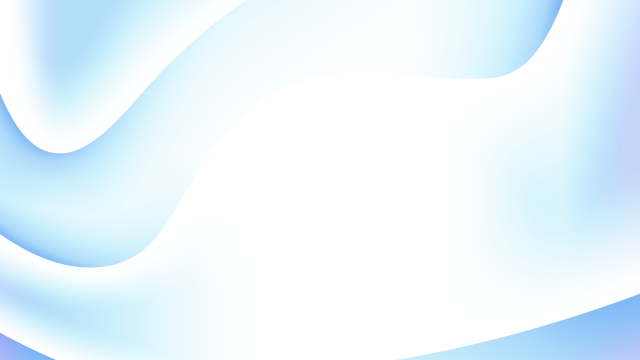
This background is drawn by a Shadertoy shader. Its source:

```glsl
// Soft white and sky-blue waves: overlapping curved sheets with glowing edges.

// Cubic through two knots (x, height, slope); straight beyond b. Returns height and slope.
vec2 hermite(float x, vec3 a, vec3 b) {
    if (x > b.x) return vec2(b.y + b.z * (x - b.x), b.z);
    float h = b.x - a.x, t = (x - a.x) / h, rise = b.y - a.y;
    float c2 = 3.0 * rise - h * (2.0 * a.z + b.z);
    float c3 = h * (a.z + b.z) - 2.0 * rise;
    return vec2(a.y + t * (h * a.z + t * (c2 + t * c3)),
                a.z + t * (2.0 * c2 + 3.0 * t * c3) / h);
}

// Lower edge of the top left lobe
vec2 lobeCurve(float x) {
    vec3 dip = vec3(0.167, 0.574, 0.0), bend = vec3(0.382, 0.727, 1.15);
    if (x < dip.x) return hermite(x, vec3(0.0, 0.741, -2.4), dip);
    if (x < bend.x) return hermite(x, dip, bend);
    return hermite(x, bend, vec3(0.685, 1.0, 0.65));
}

// Lower edge of the long band
vec2 bandCurve(float x) {
    vec3 dip = vec3(0.25, 0.257, 0.0), lift = vec3(0.417, 0.322, 0.95);
    vec3 climb = vec3(0.544, 0.514, 1.6), crest = vec3(1.019, 0.801, 0.0);
    vec3 sag = vec3(1.296, 0.782, 0.0);
    if (x < dip.x) return hermite(x, vec3(0.0, 0.35, -0.7), dip);
    if (x < lift.x) return hermite(x, dip, lift);
    if (x < climb.x) return hermite(x, lift, climb);
    if (x < crest.x) return hermite(x, climb, crest);
    if (x < sag.x) return hermite(x, crest, sag);
    return hermite(x, sag, vec3(1.565, 1.0, 2.6));
}

// Approximate signed distance, positive above the curve
float above(vec2 p, vec2 curve) {
    return (p.y - curve.x) / sqrt(1.0 + curve.y * curve.y);
}

float fall(float a, float b, float x) { return 1.0 - smoothstep(a, b, x); }

// White to ice to sky to blue, with an optional violet shift
vec3 tint(float t, float violet) {
    t = clamp(t, 0.0, 1.0);
    vec3 c = mix(vec3(1.0), vec3(0.79, 0.94, 0.99), min(t / 0.4, 1.0));
    c = mix(c, vec3(0.67, 0.85, 0.98), clamp((t - 0.4) / 0.3, 0.0, 1.0));
    c = mix(c, vec3(0.45, 0.69, 0.96), clamp((t - 0.7) / 0.3, 0.0, 1.0));
    return c + violet * t * vec3(0.12, -0.05, 0.0);
}

void mainImage(out vec4 fragColor, in vec2 fragCoord) {
    vec2 p = fragCoord / iResolution.y;
    p.x *= 1.7778 * iResolution.y / iResolution.x;
    float x = p.x, edge = 1.0 / iResolution.y;

    float lobe = above(p, lobeCurve(x));
    float band = above(p, bandCurve(x));
    float cx = min(x, 0.69), dx = x - 1.1;
    float corner = above(p, vec2(0.076 - 0.55 * cx + 0.4 * cx * cx, 0.8 * cx - 0.55));
    float hill = above(p, vec2(0.17 * dx + 0.15 * dx * dx, 0.17 + 0.3 * dx));

    // White ground with glows at the lower left and the right
    float leftGlow = 0.75 * fall(-0.1, 0.75, x) * fall(0.15, 0.45, p.y)
                   * smoothstep(0.0, 0.13, -band) * smoothstep(0.0, 0.13, corner);
    float rightGlow = 0.65 * smoothstep(1.2, 1.8, x)
                    * smoothstep(0.01, 0.3, -band) * smoothstep(0.0, 0.36, hill);
    float violetSides = fall(0.0, 0.15, x) * 0.6 + smoothstep(1.58, 1.78, x);
    vec3 col = tint(leftGlow + rightGlow, violetSides);

    // Band: shade under the lobe, along its own lower edge and at its right tip
    float underLobe = exp(9.0 * min(lobe, 0.0)) * mix(1.0, 0.2, smoothstep(0.0, 0.65, x));
    float lowerRim = exp(-11.0 * max(band, 0.0)) * fall(0.1, 0.6, x);
    float tip = pow(clamp((x - 1.1) / 0.45, 0.0, 1.0), 2.0)
              * mix(0.4, 1.0, exp(-5.0 * max(band, 0.0)));
    vec3 bandCol = tint(0.03 + 0.92 * max(underLobe, lowerRim) + 0.9 * tip, 0.0);
    col = mix(col, bandCol, clamp(band / edge + 0.5, 0.0, 1.0));

    // Top left lobe, white at its rim
    float lobeGlow = 0.62 * smoothstep(0.0, 0.27, lobe) * smoothstep(0.01, 0.16, x);
    vec3 lobeCol = tint(lobeGlow, fall(0.05, 0.2, x));
    col = mix(col, lobeCol, clamp(lobe / edge + 0.5, 0.0, 1.0));

    // Bottom corner sheets, deepest along the rim
    vec3 cornerCol = tint(0.97 + 2.0 * min(corner, 0.0), fall(0.0, 0.1, x));
    col = mix(col, cornerCol, clamp(0.5 - corner / edge, 0.0, 1.0));
    float depth = mix(0.42, 0.95, smoothstep(1.05, 1.8, x)) + 1.3 * min(hill, 0.0);
    vec3 hillCol = tint(depth, smoothstep(0.02, 0.18, -hill) * smoothstep(1.5, 1.78, x));
    col = mix(col, hillCol, clamp(0.5 - hill / edge, 0.0, 1.0));

    fragColor = vec4(col, 1.0);
}
```
